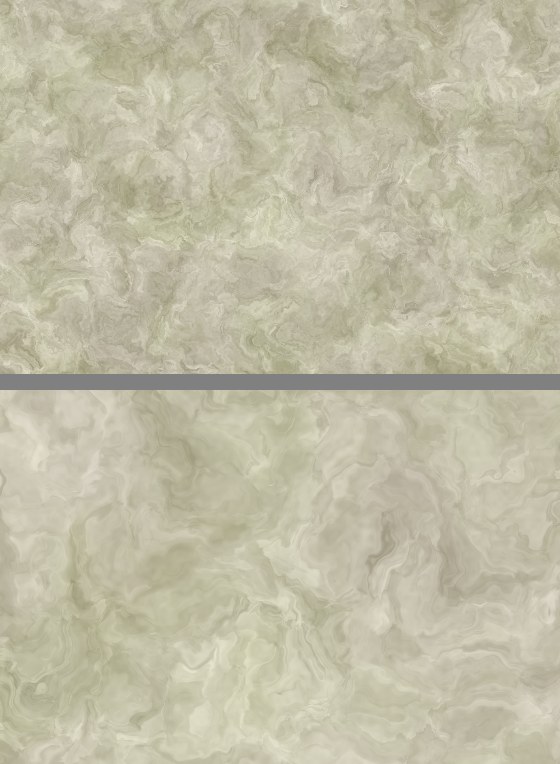
Top, the full canvas; bottom, a detail of the centre.
Reproduce this texture procedurally as a Shadertoy shader.

```glsl
float hash(vec2 cell) {
    vec3 v = fract(vec3(cell.xyx) * 0.1031);
    v += dot(v, v.yzx + 33.33);
    return fract((v.x + v.y) * v.z);
}

float valueNoise(vec2 p) {
    vec2 cell = floor(p), f = fract(p);
    vec2 u = f * f * (3.0 - 2.0 * f);
    float low = mix(hash(cell), hash(cell + vec2(1, 0)), u.x);
    float high = mix(hash(cell + vec2(0, 1)), hash(cell + vec2(1, 1)), u.x);
    return mix(low, high, u.y);
}

// Rotated octaves, centred on zero
float fbm(vec2 p) {
    float sum = 0.0, weight = 0.5;
    for (int i = 0; i < 5; i++) {
        sum += weight * (valueNoise(p) - 0.5);
        p = mat2(1.6, 1.2, -1.2, 1.6) * p + 19.7;
        weight *= 0.57;
    }
    return sum;
}

vec2 swirl(vec2 p, float scale, float amount) {
    vec2 q = p * scale + 40.0;
    return p + amount * vec2(fbm(q), fbm(q + 31.4));
}

// Overlapping torn sheets: a soft rise ending in a crisp edge
float tornSheets(vec2 p) {
    float f = fract(fbm(p) * 2.6 + 0.3);
    return f - smoothstep(0.86, 1.0, f) - 0.43;
}

// Thin line along the zero contour of a noise field
float crease(vec2 p) {
    return exp(-abs(fbm(p)) * 40.0);
}

void mainImage(out vec4 fragColor, in vec2 fragCoord) {
    vec2 p = fragCoord / iResolution.y + 3.0;
    vec2 folded = swirl(p, 8.0, 0.15);
    vec2 curled = swirl(folded, 22.0, 0.045);

    // Broad clouds and curling pulp
    float tone = 0.14 * fbm(folded * 4.5) + 0.13 * fbm(curled * 11.0 + 7.0);
    tone += 0.13 * fbm(curled * 27.0 + 57.0);

    // Sheets in three sizes, stronger in some places than others
    for (int i = 0; i < 3; i++) {
        float scale = 9.0 * exp2(float(i) * 0.8);
        float strength = 0.045 + 0.16 * fbm(p * 12.0 + float(i) * 23.0);
        tone += max(strength, 0.01) * tornSheets(curled * scale + float(i) * 11.0);
    }

    // Short dark creases, broken into scattered pieces
    float creased = smoothstep(-0.02, 0.14, fbm(p * 11.0 + 61.0));
    tone -= 0.06 * creased * crease(curled * 14.0 + 83.0);
    tone -= 0.025 * crease(curled * 30.0 + 5.0);

    // Pale chips and olive stains
    float chips = smoothstep(0.15, 0.2, fbm(curled * vec2(10.0, 13.0) + 90.0));
    float stains = smoothstep(0.06, 0.24, fbm(folded * 6.0 + 120.0));
    tone += 0.04 * chips - 0.045 * stains;

    // Fibre grain
    tone += 0.035 * (valueNoise(curled * 100.0) - 0.5);
    tone += 0.03 * (valueNoise(p * 200.0) - 0.5);

    // Cream base, drifting slightly between olive and grey pink
    vec3 color = vec3(0.754, 0.741, 0.649) + tone * vec3(1.0, 1.01, 1.12);
    color += fbm(folded * 7.0 + 150.0) * vec3(0.02, -0.015, 0.06);
    color.b -= 0.015 * stains;
    fragColor = vec4(clamp(color, 0.0, 1.0), 1.0);
}
```
